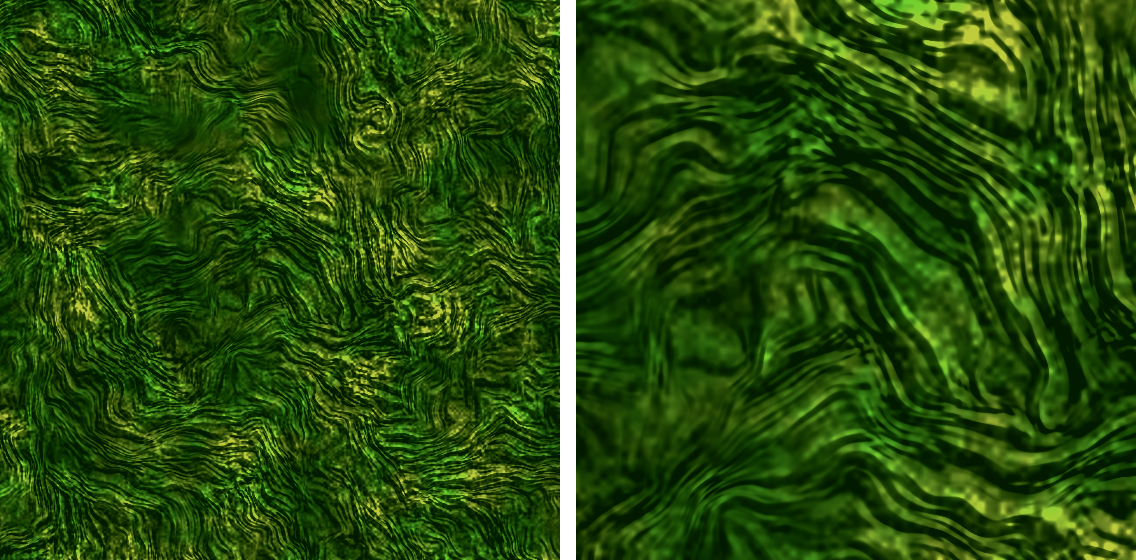
Left, the full canvas; right, a detail of the centre.
A Shadertoy shader for this texture:

```glsl
const float CLUMP_SCALE = 11.0;            // clumps across the canvas
const float CLUMP_FALLOFF = 5.0;
const float BEND_STRENGTH = 1.5;
const vec2 STRATA_SCALE = vec2(1.7, 5.2);  // folds per clump, along and across
const float MEAN_ANGLE = -0.45;
const float ANGLE_SPREAD = 4.5;
const float TURN_SCALE = 0.45;             // how fast the direction drifts
const float PATCH_SCALE = 9.0;
const float HUE_SCALE = 15.0;
const float GRAIN_SCALE = 240.0;
const vec2 LIGHT_DIR = vec2(0.5, 0.866);
const float LIGHT_STEP = 0.002;
const float RELIEF_DEPTH = 0.065;

// Weights of the layers that make up the tone
const float RELIEF_WEIGHT = 1.05;
const float HEIGHT_WEIGHT = 2.2;
const float PATCH_WEIGHT = 1.8;
const float GRAIN_WEIGHT = 1.5;
const float TONE_MID = 1.95;
const float TONE_CONTRAST = 1.4;

// Moss colours from crevice to highlight
const int SHADES = 6;
const vec3 MOSS[SHADES] = vec3[](
    vec3(0.01, 0.10, 0.00),
    vec3(0.05, 0.18, 0.00),
    vec3(0.12, 0.27, 0.01),
    vec3(0.22, 0.38, 0.05),
    vec3(0.35, 0.54, 0.13),
    vec3(0.60, 0.81, 0.21));
const vec3 VIVID_TINT = vec3(0.68, 1.01, 0.8);
const vec3 OLIVE_TINT = vec3(1.25, 0.99, 1.1);

float hash(vec2 p) {
    return fract(sin(dot(p, vec2(127.1, 311.7))) * 43758.5453);
}

// Value noise centred on zero
float noise(vec2 p) {
    vec2 cell = floor(p);
    vec2 f = fract(p);
    f = f * f * (3.0 - 2.0 * f);
    float low = mix(hash(cell), hash(cell + vec2(1, 0)), f.x);
    float high = mix(hash(cell + vec2(0, 1)), hash(cell + vec2(1, 1)), f.x);
    return mix(low, high, f.y) - 0.5;
}

float fbm(vec2 p, int octaves, float gain) {
    const mat2 TURN = mat2(1.6, 1.2, -1.2, 1.6);
    float sum = 0.0;
    float amplitude = 0.5;
    for (int i = 0; i < octaves; i++) {
        sum += amplitude * noise(p);
        p = TURN * p + 17.3;
        amplitude *= gain;
    }
    return sum;
}

// Overlapping clumps, each with strata along its own direction
float mossHeight(vec2 uv) {
    vec2 p = uv * CLUMP_SCALE;
    p += BEND_STRENGTH * vec2(fbm(p * 0.8 + 3.7, 3, 0.5), fbm(p * 0.8 + 41.2, 3, 0.5));
    vec2 cell = floor(p);
    float sum = 0.0;
    float power = 0.0;
    for (int y = -1; y <= 1; y++) {
        for (int x = -1; x <= 1; x++) {
            vec2 id = cell + vec2(x, y);
            vec2 center = id + 0.2 + 0.6 * vec2(hash(id), hash(id + 57.0));
            vec2 offset = p - center;
            float angle = MEAN_ANGLE + ANGLE_SPREAD * noise(center * TURN_SCALE);
            vec2 along = vec2(cos(angle), sin(angle));
            vec2 local = vec2(dot(offset, along), dot(offset, vec2(-along.y, along.x)));
            float weight = exp(-CLUMP_FALLOFF * dot(offset, offset));
            sum += weight * fbm(local * STRATA_SCALE + 90.0 * hash(id + 13.0), 3, 0.72);
            power += weight * weight;
        }
    }
    return sum * inversesqrt(power);
}

vec3 mossColor(float tone) {
    vec3 color = MOSS[0];
    for (int i = 1; i < SHADES; i++) {
        color = mix(color, MOSS[i], clamp(tone - float(i - 1), 0.0, 1.0));
    }
    return color;
}

void mainImage(out vec4 fragColor, in vec2 fragCoord) {
    vec2 uv = fragCoord / iResolution.y;

    // Side light over the folds, rougher in some places than in others
    float height = mossHeight(uv);
    float rise = height - mossHeight(uv + LIGHT_DIR * LIGHT_STEP);
    float patches = fbm(uv * PATCH_SCALE + 9.0, 4, 0.65);
    float roughness = 1.0 + 1.2 * noise(uv * PATCH_SCALE + 71.0) + 1.5 * patches;
    float slope = rise / LIGHT_STEP * RELIEF_DEPTH * roughness;
    float relief = slope * inversesqrt(1.0 + slope * slope);

    // Light and dark patches with fine grain
    float grain = noise(uv * GRAIN_SCALE) * roughness;
    float tone = RELIEF_WEIGHT * relief + HEIGHT_WEIGHT * height
               + PATCH_WEIGHT * patches + GRAIN_WEIGHT * grain;
    vec3 color = mossColor(TONE_MID + TONE_CONTRAST * tone);

    // Drift between vivid green and olive
    float hue = fbm(uv * HUE_SCALE + 23.0, 4, 0.65) + 0.5 * patches;
    color *= mix(VIVID_TINT, OLIVE_TINT, smoothstep(-0.3, 0.26, hue));

    fragColor = vec4(color, 1.0);
}
```
